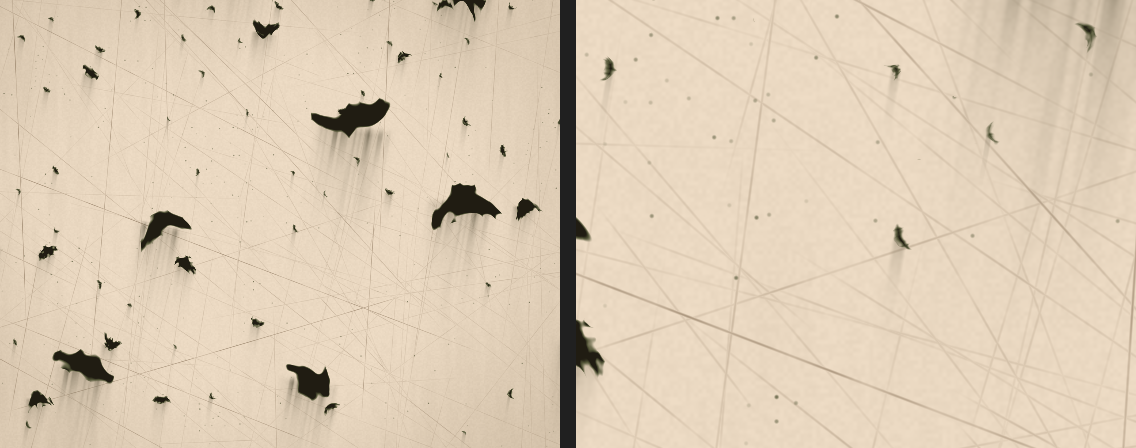
Left, the full canvas; right, a detail of the centre.
This texture is drawn by a Shadertoy shader. Its source:

```glsl
const vec3 CREAM = vec3(0.922, 0.852, 0.762);
const vec3 CREAM_SHADE = vec3(0.835, 0.765, 0.672);
const vec3 SCRATCH_BROWN = vec3(0.48, 0.39, 0.29);
const vec3 TAIL_GREY = vec3(0.36, 0.33, 0.25);
const vec3 RIM_OLIVE = vec3(0.33, 0.34, 0.22);
const vec3 PORE_BLACK = vec3(0.125, 0.11, 0.07);
const vec2 DRAG = vec2(-0.17, -0.985);   // polishing direction
const int SCRATCHES = 120;
const float SCRATCH_WIDTH = 0.0016;
const float EDGE = 0.0028;
const float TAIL_STRENGTH = 0.95;
const float SPECK_CELL = 0.015;
const float GRAIN = 0.026;

float hash(vec2 p) {
    vec3 q = fract(p.xyx * vec3(0.1031, 0.1030, 0.0973));
    q += dot(q, q.yzx + 33.33);
    return fract((q.x + q.y) * q.z);
}

vec2 hash2(vec2 p) {
    return vec2(hash(p + 17.3), hash(p + 71.9));
}

float noise(vec2 p) {
    vec2 i = floor(p), f = fract(p);
    f = f * f * (3.0 - 2.0 * f);
    return mix(mix(hash(i), hash(i + vec2(1, 0)), f.x),
               mix(hash(i + vec2(0, 1)), hash(i + vec2(1, 1)), f.x), f.y);
}

mat2 rotation(float a) {
    return mat2(cos(a), -sin(a), sin(a), cos(a));
}

// Bent, tapered body with a gently cusped outline
float poreDistance(vec2 p, float len, float radius, float bend, vec2 seed) {
    p.y += bend * p.x * p.x / len;
    float spine = clamp(p.x, -len, len);
    float taper = spine / len;
    float r = radius * (1.0 - 0.6 * taper * taper);
    float ridge = abs(2.0 * noise(p * 1.9 / len + seed) - 1.0);
    float ragged = noise(p * 4.5 / len + seed) - 0.5;
    return length(p - vec2(spine, 0.0)) - r + radius * (1.0 * ridge - 0.4 + 0.25 * ragged);
}

// Streaks dragged out below a pore, darkest where they leave it
float dragTail(vec2 p, float len, float width) {
    float along = dot(p, DRAG);
    float across = dot(p, vec2(-DRAG.y, DRAG.x));
    float streak = noise(vec2(across * 170.0, along * 5.0));
    float body = smoothstep(width, width * 0.3, abs(across)) * smoothstep(0.0, 0.4 * len, along);
    return body * exp(-max(along, 0.0) / (len * 0.95 + 0.011)) * (0.35 + 0.9 * streak * streak);
}

// x: distance to the nearest pore, y: tail strength
vec2 poreLayer(vec2 p, float cell, vec2 lengths, vec2 fatness, float chance, float tilt, float seed) {
    vec2 result = vec2(1.0, 0.0);
    vec2 home = floor(p / cell);
    for (int y = -1; y <= 1; y++)
    for (int x = -1; x <= 1; x++) {
        vec2 id = home + vec2(x, y);
        vec2 key = id + seed;
        if (mod(id.x + id.y, 2.0) > 0.5 || hash(key) > chance) continue;
        vec2 q = p - (id + 0.5 + 0.7 * (hash2(key) - 0.5)) * cell;
        vec2 shape = hash2(key + 5.7);
        float len = mix(lengths.x, lengths.y, shape.x);
        float radius = len * mix(fatness.x, fatness.y, shape.y);
        vec2 pose = hash2(key + 9.1) - 0.5;
        float angle = tilt + 1.3 * pose.x;
        float d = poreDistance(rotation(-angle) * q, len, radius, 1.1 * pose.y, key * 7.3);
        result.x = min(result.x, d);
        result.y = max(result.y, dragTail(q, len, len * abs(cos(angle)) + radius));
    }
    return result;
}

float scratches(vec2 p, vec2 size) {
    float cover = 0.0;
    for (int i = 0; i < SCRATCHES; i++) {
        vec2 key = vec2(float(i) * 3.7, 41.0);
        vec2 h = hash2(key), k = hash2(key + 13.0);
        int family = i % 3;
        float angle = family == 0 ? 1.45 + 0.35 * (h.x - 0.5)
                    : family == 1 ? -0.6 + 0.5 * (h.x - 0.5) : 3.1416 * h.x;
        vec2 q = rotation(angle) * (p - hash2(key + 29.0) * size);
        q.y += 0.025 * (k.x - 0.5) * q.x * q.x;
        float reach = mix(0.06, 0.7, k.y);
        float line = smoothstep(SCRATCH_WIDTH, 0.0, abs(q.y)) * smoothstep(reach, reach * 0.6, abs(q.x));
        float wear = 0.35 + 0.65 * noise(vec2(q.x * 35.0, float(i)));
        cover = max(cover, line * wear * mix(0.15, 0.6, pow(h.y, 6.0)));
    }
    return cover;
}

// Fine dots gathered in loose strings
float specks(vec2 p) {
    vec2 id = floor(p / SPECK_CELL);
    vec2 h = hash2(id + 3.0);
    vec2 q = p - (id + 0.2 + 0.6 * h) * SPECK_CELL;
    float string = smoothstep(0.16, 0.0, abs(noise(p * 4.5 + 8.0) - 0.5));
    float present = step(hash(id + 57.0), 0.03 + 0.3 * string * noise(p * 11.0));
    return present * smoothstep(0.0023, 0.0004, length(q)) * mix(0.15, 0.9, h.x * h.y);
}

void mainImage(out vec4 fragColor, in vec2 fragCoord) {
    vec2 uv = fragCoord / iResolution.xy;
    vec2 size = vec2(iResolution.x / iResolution.y, 1.0);
    vec2 p = uv * size;

    // Polished ground: uneven light, fine grain
    float shade = smoothstep(0.28, 0.76, length(uv - vec2(0.47, 0.5)));
    shade += 0.25 * (noise(p * 5.0) - 0.5) + 0.2 * (noise(p * vec2(90.0, 9.0)) - 0.5);
    vec3 color = mix(CREAM, CREAM_SHADE, clamp(shade, 0.0, 1.0));
    color += GRAIN * (noise(p * 330.0) - 0.5);

    // Scratches and specks
    color = mix(color, SCRATCH_BROWN, scratches(p, size));
    color = mix(color, RIM_OLIVE, specks(p));

    // Pores in three sizes with their tails
    float cluster = smoothstep(0.3, 0.7, noise(floor(p / 0.255) + 4.0));
    vec2 large = poreLayer(p, 0.31, vec2(0.042, 0.076), vec2(0.36, 0.74), 0.95, 0.1, 11.0);
    vec2 medium = poreLayer(p, 0.16, vec2(0.010, 0.022), vec2(0.35, 0.75), 0.5, 0.1, 137.0);
    vec2 small = poreLayer(p, 0.085, vec2(0.004, 0.010), vec2(0.25, 0.55), 0.4, 1.0, 263.0);
    float d = min(large.x, min(medium.x, small.x + 0.0012 * (1.0 - cluster)));
    float tail = max(large.y, max(medium.y, small.y));
    color = mix(color, TAIL_GREY, clamp(TAIL_STRENGTH * tail, 0.0, 0.8));
    vec3 pore = mix(RIM_OLIVE, PORE_BLACK, smoothstep(0.0, -EDGE, d));
    color = mix(color, pore, smoothstep(EDGE, -0.3 * EDGE, d));

    fragColor = vec4(color, 1.0);
}
```
